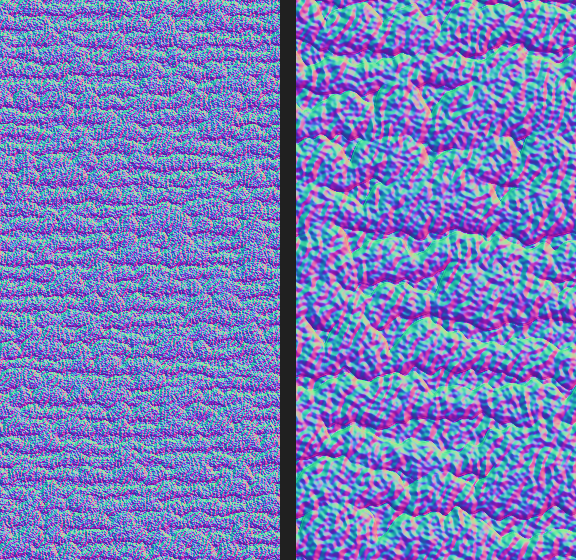
Left, the full canvas; right, a detail of the centre.
Give the GLSL for this texture map, as a Shadertoy shader.

```glsl
// Tangent-space normal map of a coarse ribbed fabric: uneven rows of
// scalloped puffs, crossed by leaning strands and fine fibre grain.
// A height field is summed from these layers, then differentiated.

const float ROWS = 18.0;            // rows per canvas width
const float PUFFS = 9.0;            // puffs per row
const float SEAM_WAVE = 0.36;       // waviness of row seams, in rows
const float EDGE_WARP = 0.28;       // raggedness of puff outlines, in rows
const float PUFF_MIN = 0.60;        // puff height range, in rows
const float PUFF_MAX = 1.55;
const float PUFF_RELIEF = 0.031;
const float STRANDS = 62.0;         // strands per canvas width
const float STRAND_LEAN = 0.20;
const float STRAND_RELIEF = 0.0022;
const vec2 FIBRE_FREQ = vec2(92.0, 52.0);
const float FIBRE_RELIEF = 0.0125;
const vec2 GRAIN_FREQ = vec2(135.0, 155.0);
const float GRAIN_RELIEF = 0.0088;
const vec2 TILT = vec2(0.12, 0.0);  // constant slope of the whole cloth
const float NORMAL_GAIN = 0.88;     // shortens normals, as if averaged
const float SAMPLE_STEP = 0.0016;   // slope sampling distance
const float TAU = 6.2831853;

float hash(vec2 p) {
    vec3 q = fract(p.xyx * vec3(0.1031, 0.1030, 0.0973));
    q += dot(q, q.yzx + 33.33);
    return fract((q.x + q.y) * q.z);
}

// Dot of a random unit gradient with the offset from its lattice corner
float corner(vec2 cell, vec2 offset) {
    float angle = TAU * hash(cell);
    return dot(vec2(cos(angle), sin(angle)), offset);
}

float gradientNoise(vec2 p) {
    vec2 i = floor(p), f = fract(p);
    vec2 w = f * f * f * (f * (f * 6.0 - 15.0) + 10.0);
    vec2 e = vec2(1.0, 0.0);
    return mix(mix(corner(i, f), corner(i + e, f - e), w.x),
               mix(corner(i + e.yx, f - e.yx), corner(i + 1.0, f - 1.0), w.x), w.y);
}

// Rounded puffs that stand on a wavy seam and have arched tops
float puffRow(vec2 p, float row) {
    float seam = row + SEAM_WAVE * gradientNoise(vec2(p.x * 7.0, row * 7.37));
    float s = p.x * PUFFS + 9.0 * hash(vec2(row, 4.0))
            + 1.1 * gradientNoise(vec2(p.x * 5.0, row * 3.71 + 50.0));
    float across = 2.0 * fract(s) - 1.0;
    float size = hash(vec2(floor(s), row + 17.0));
    float swell = size * (1.0 - across * across);
    float top = mix(PUFF_MIN, PUFF_MAX, swell);
    float u = clamp((p.y * ROWS - seam) / top, 0.0, 1.0);
    float dome = pow(4.0 * u * (1.0 - u), 0.45);
    return dome * mix(0.6, 1.0, swell);
}

// Leaning strands, steeper on their right flank, fading in and out
float strands(vec2 p) {
    float wobble = 1.5 * gradientNoise(p * vec2(17.0, 20.0) + 31.0);
    float phase = TAU * (STRANDS * (p.x - STRAND_LEAN * p.y) + wobble);
    float strength = 1.0 + 1.6 * gradientNoise(p * vec2(24.0, 34.0) + 80.0);
    return strength * (sin(phase) - 0.3 * sin(2.0 * phase));
}

float height(vec2 p) {
    // Ragged outlines come from a warp at two scales
    vec2 warped = p;
    warped.y += EDGE_WARP / ROWS * (gradientNoise(p * vec2(22.0, 16.0) + 60.0)
              + 0.7 * gradientNoise(p * vec2(60.0, 30.0) + 25.0));
    warped.x += 0.008 * gradientNoise(p * vec2(14.0, 26.0) + 95.0);

    float row = floor(warped.y * ROWS);
    float puffs = 0.0;
    for (int k = -2; k <= 1; k++)
        puffs = max(puffs, puffRow(warped, row + float(k)));

    vec2 leaned = vec2(p.x - 0.45 * p.y, p.y + 0.3 * p.x);
    float fibres = gradientNoise(leaned * FIBRE_FREQ + 12.0);
    vec2 crossed = vec2(p.x - 0.4 * p.y, p.y + 0.4 * p.x);
    float grain = gradientNoise(crossed * GRAIN_FREQ + 140.0);
    return PUFF_RELIEF * puffs + STRAND_RELIEF * strands(p)
         + FIBRE_RELIEF * fibres + GRAIN_RELIEF * grain;
}

void mainImage(out vec4 fragColor, in vec2 fragCoord) {
    vec2 p = fragCoord / iResolution.x;
    vec2 e = vec2(SAMPLE_STEP, 0.0);

    // Central differences give the slope
    vec2 slope = vec2(height(p + e) - height(p - e),
                      height(p + e.yx) - height(p - e.yx)) / (2.0 * SAMPLE_STEP);

    // Encode the unit normal as a colour
    vec3 normal = NORMAL_GAIN * normalize(vec3(-slope - TILT, 1.0));
    fragColor = vec4(0.5 + 0.5 * normal, 1.0);
}
```
